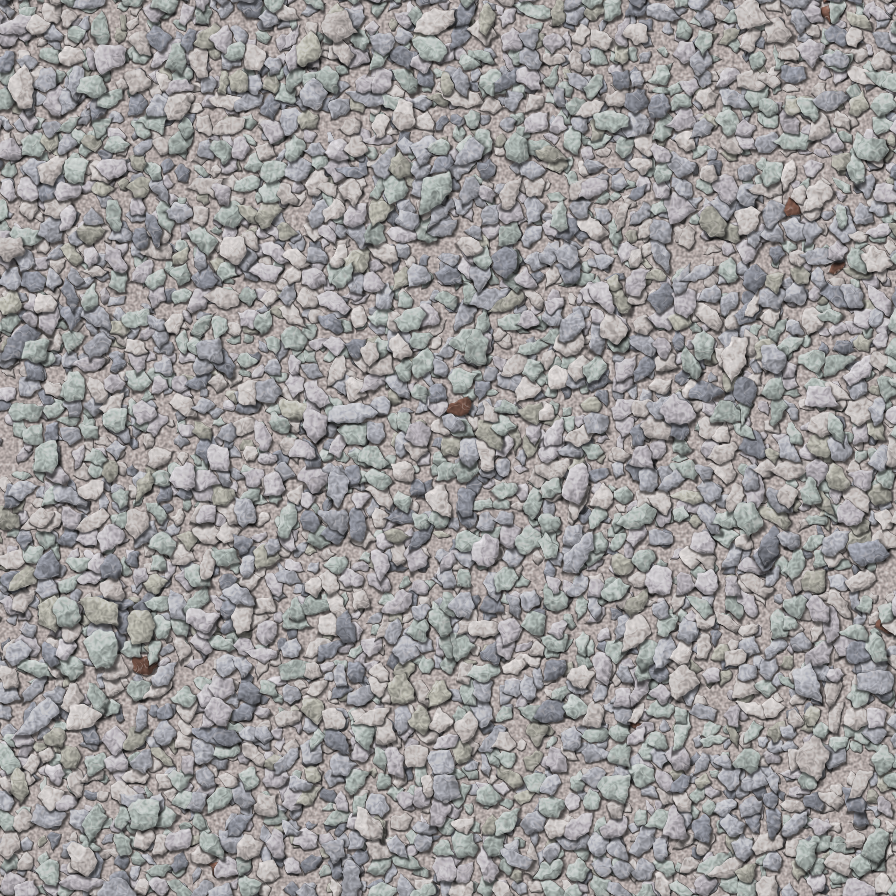
Give the GLSL for this texture, as a Shadertoy shader.

```glsl
const vec2 LIGHT = vec2(-0.5, 0.866);

vec3 hash3(vec2 p) {
    vec3 q = fract(p.xyx * vec3(0.1031, 0.1030, 0.0973));
    q += dot(q, q.yxz + 33.33);
    return fract((q.xxy + q.yzz) * q.zyx);
}

float corner(vec2 cell, vec2 offset) {
    float a = 6.2832 * hash3(cell).x;
    return dot(vec2(cos(a), sin(a)), offset);
}

float gradientNoise(vec2 p) {
    vec2 i = floor(p), f = p - i;
    vec2 u = f * f * f * (f * (f * 6.0 - 15.0) + 10.0);
    vec2 e = vec2(1, 0);
    return mix(mix(corner(i, f), corner(i + e, f - e), u.x),
               mix(corner(i + e.yx, f - e.yx), corner(i + 1.0, f - 1.0), u.x), u.y);
}

// Angular polygon: outward normal in xy, signed distance in z
vec3 pebble(vec2 p, vec2 seed) {
    vec2 normal = vec2(0);
    float total = 0.0;
    for (float k = 0.0; k < 6.0; k++) {
        vec3 h = hash3(seed + 17.3 * (k + 1.0));
        float a = (k + 0.85 * h.x) * 6.2832 / 6.0;
        vec2 dir = vec2(cos(a), sin(a));
        float w = exp(20.0 * (dot(p, dir) - 0.66 - 0.44 * h.y));
        normal += w * dir;
        total += w;
    }
    return vec3(normal / total, log(total) / 20.0);
}

vec3 stoneColor(vec3 h) {
    vec3 blueGrey = vec3(0.61, 0.615, 0.645), greenGrey = vec3(0.62, 0.655, 0.64);
    vec3 palePink = vec3(0.735, 0.705, 0.695), lavender = vec3(0.69, 0.67, 0.695);
    vec3 slate = vec3(0.49, 0.50, 0.535), olive = vec3(0.61, 0.605, 0.57);
    vec3 c = h.x < 0.22 ? blueGrey : h.x < 0.46 ? greenGrey : h.x < 0.66 ? palePink
           : h.x < 0.84 ? lavender : h.x < 0.93 ? slate : olive;
    if (h.z > 0.998) c = vec3(0.40, 0.29, 0.25);
    return c * (0.96 + 0.16 * h.y);
}

// Paints one grid of scattered stones over the ground
vec3 stoneLayer(vec3 ground, vec2 uv, float cells, float radius, float density, float seed) {
    vec2 g = uv * cells, base = floor(g);
    float pixel = cells / iResolution.y;
    float mottle = gradientNoise(uv * 100.0 + seed);
    float grain = gradientNoise(uv * 270.0 - seed);
    float vein = gradientNoise(uv * vec2(80.0, 150.0) + 3.0 * mottle);
    for (int j = -1; j <= 1; j++)
    for (int i = -1; i <= 1; i++) {
        vec2 cell = base + vec2(i, j), id = cell + seed;
        vec3 place = hash3(id), form = hash3(id + 51.7), tint = hash3(id + 93.1);
        if (place.z > density) continue;
        vec2 p = g - cell - 0.2 - 0.6 * place.xy;
        float size = radius * (0.74 + 0.52 * form.x);
        if (length(p) > 2.4 * size) continue;

        // Turn and stretch
        float a = 6.2832 * form.y, stretch = 1.02 + 0.48 * form.z * form.z;
        mat2 turn = mat2(cos(a), sin(a), -sin(a), cos(a));
        vec2 q = turn * p / (size * vec2(stretch, 1.0 / stretch));
        vec3 s = pebble(q, id);
        vec2 normal = s.xy * turn;
        float d = s.z + 0.09 * mottle;

        // Narrow cast shadow
        float shade = smoothstep(0.22, -0.04, d + 0.15 * dot(normal, LIGHT));
        ground *= 1.0 - 0.58 * shade;

        // Broken facet, lit bevel and weathered face
        float b = 6.2832 * tint.z;
        vec2 facetDir = vec2(cos(b), sin(b));
        float ridge = dot(q, facetDir) + 0.5 * mottle - 0.4 * (tint.y - 0.5);
        float facet = smoothstep(-0.06, 0.10, ridge) - 0.5;
        float bevel = smoothstep(-0.40, 0.0, d);
        float light = 1.03 + 0.17 * facet * dot(facetDir * turn, LIGHT);
        light += 0.23 * bevel * dot(normal, LIGHT) - 0.06 * bevel;
        light += 0.20 * mottle + 0.26 * grain + 0.18 * vein;
        vec3 stone = stoneColor(tint) * light;
        stone = mix(stone, vec3(0.72, 0.695, 0.69), 0.4 * smoothstep(0.1, 0.5, vein));
        float edge = 0.65 * pixel / size;
        ground = mix(ground, stone, smoothstep(edge, -edge, d));
    }
    return ground;
}

void mainImage(out vec4 fragColor, in vec2 fragCoord) {
    vec2 uv = fragCoord / iResolution.y;

    // Sandy mortar
    float sand = gradientNoise(uv * 240.0) + 0.8 * gradientNoise(uv * 350.0 + 9.0);
    vec3 color = vec3(0.695, 0.655, 0.645) * (1.0 + 0.32 * sand);

    // Chippings, pebbles and a few large stones, with ragged outlines
    vec2 warp = vec2(gradientNoise(uv * 110.0), gradientNoise(uv * 110.0 + 31.0));
    vec2 p = uv + 0.003 * warp;
    color = stoneLayer(color, p, 56.0, 0.42, 0.74, 211.0);
    color = stoneLayer(color, p + 0.37, 41.0, 0.50, 0.90, 433.0);
    color = stoneLayer(color, p + 0.71, 27.0, 0.42, 0.15, 677.0);

    // Soft shoulder on the brightest faces
    color -= 0.5 * max(color - 0.76, 0.0);
    fragColor = vec4(clamp(color, 0.0, 1.0), 1.0);
}
```
